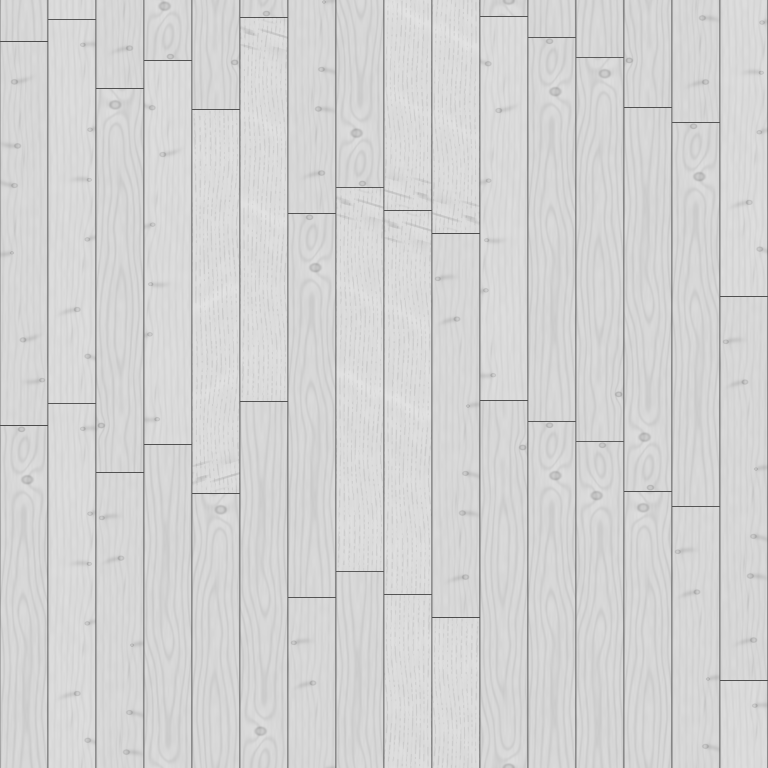
A Shadertoy shader for this texture:

```glsl
// Pale grey wooden floor: sixteen columns of staggered planks with grain and knots.

// Joint height of each column, and its two boards as digits: inner, outer.
// Digits 0-1 cathedral grain, 2 rippled, 3-4 knotty; adding 5 turns a board round.
const float jointHeight[16] = float[16](.446, .4745, .3847, .4213, .3575, .4773, .2221, .256,
                                        .226, .196, .4786, .4513, .4253, .3601, .3406, .114);
const int boardPair[16] = int[16](80, 44, 13, 95, 71, 25, 3, 25, 27, 37, 96, 0, 10, 51, 3, 34);

float hash(vec2 p) { return fract(sin(dot(p, vec2(12.99, 78.23))) * 4375.85); }

float noise(vec2 p) {
    vec2 i = floor(p), f = fract(p);
    f = f * f * (3. - 2. * f);
    return mix(mix(hash(i), hash(i + vec2(1, 0)), f.x),
               mix(hash(i + vec2(0, 1)), hash(i + vec2(1, 1)), f.x), f.y);
}

float bell(float x) { return exp(-x * x); }

// Latewood lines: dark crests of the growth field
float rings(float field) {
    float crest = .5 + .5 * sin(6.2832 * field);
    return crest * crest * crest;
}

// Darkness of a knot: a filled eye with a darker rim
float knot(vec2 p, float radius) {
    float d = length(p * vec2(1., 1.3)) / radius;
    return .06 * smoothstep(1.1, .5, d) + .12 * bell((d - 1.) * 3.);
}

// Long narrow nested loops around one large and one small knot
float cathedralBoard(vec2 p, int kind, vec2 seed) {
    vec2 big = p - (kind == 0 ? vec2(.07, 1.13) : vec2(-.1, .34));
    vec2 small = p - (kind == 0 ? vec2(-.05, .08) : vec2(-.39, 7.02));
    float sway = .22 * (noise(vec2(1., p.y * .7) + seed) - .5);
    float x = p.x - sway;
    float field = 8. * sqrt(x * x + .008) + 3.5 * noise(vec2(5., p.y * .55) + seed)
                + .7 * noise(p * vec2(4., 1.6) + seed)
                + 2.2 * bell(length(big * vec2(3.6, 2.6))) + bell(length(small * 5.));
    float shade = .846 - .046 * rings(field) + .02 * bell(length(big * vec2(4.5, 3.)));
    return shade - knot(big, .1) - knot(small, .06);
}

// Fine dotted pores crossed by faint ripples
float rippledBoard(vec2 p, vec2 seed) {
    float sway = noise(p * vec2(1.2, .7) + seed);
    float pores = rings(p.x * 11. + 1.8 * sway);
    float broken = .2 + .8 * smoothstep(.3, .75, noise(p * vec2(24., 20.) + seed));
    float ripple = noise(vec2(p.x * 1.3, p.y * 3. - p.x * 1.2) + seed) - .5;
    float tilt = p.y - .2 * sin(p.x * 4.);
    float shade = .866 - .065 * pores * broken + .014 * ripple;
    shade += .022 * bell((tilt - 4.1) * 7.) + .016 * bell((tilt - 2.2) * 7.);
    // Crumpled fibres near one end
    float crumple = noise(vec2(p.x * 3., p.y * 14. - p.x * 4.) + seed);
    return shade - .1 * bell((p.y - .4) * 3.5) * smoothstep(.5, .9, crumple);
}

// Straight faint grain with scattered small knots and slanted streaks
float knottyBoard(vec2 p, int kind, vec2 seed) {
    float field = p.x * 7. + 1.6 * noise(p * vec2(1.2, .45) + seed);
    float marks = 0.;
    for (int i = 0; i < 6; i++) {
        vec2 key = seed + float(i) * vec2(3.7, 5.3);
        vec2 q = p - vec2(.8 * (hash(key) - .5),
                          8. * (float(i) + .25 + .5 * hash(key + 9.)) / 6.);
        float slope = .7 * (hash(key + 4.) - .5);
        float side = q.x * (hash(key + 6.) < .5 ? -1. : 1.);
        float reach = smoothstep(-.02, .06, side) * smoothstep(.5, .15, side);
        float streak = bell((q.y - slope * q.x - .5 * q.x * q.x) * 18.);
        marks += .8 * knot(q, .03 + .03 * hash(key + 2.)) + .075 * streak * reach;
        // Thin resin line along the grain
        vec2 r = q - vec2(.5 * hash(key + 8.) - .25, .55);
        marks += .05 * bell((r.x + .08 * r.y) * 45.) * bell(r.y * 5.);
        field += .6 * bell(length(q * vec2(5., 3.)));
    }
    return (kind == 3 ? .847 : .86) - .026 * rings(field) - marks;
}

void mainImage(out vec4 fragColor, in vec2 fragCoord) {
    vec2 uv = fragCoord / iResolution.xy;
    float column = min(floor(uv.x * 16.), 15.);
    int c = int(column);

    // Board space: one unit is a plank width, y runs down from the top end
    float along = (uv.y - jointHeight[c]) * 2.;
    vec2 p = vec2(uv.x * 16. - column - .5, 8. * (1. - fract(along)));
    int code = floor(along) == 0. ? boardPair[c] / 10 : boardPair[c] % 10;
    int kind = code % 5;
    if (code >= 5) p = vec2(-p.x, 8. - p.y);
    if (c % 8 == 4) p.x = -p.x;
    vec2 seed = vec2(17.3, 41.7) * float(kind + 1);

    float shade;
    if (kind < 2) shade = cathedralBoard(p, kind, seed);
    else if (kind == 2) shade = rippledBoard(p, seed);
    else shade = knottyBoard(p, kind, seed);

    // Fine fibres and a slight tonal drift
    shade += .02 * (noise(p * vec2(28., 5.) + seed) - .5);
    shade += .006 * (noise(p * vec2(2., .9) + seed + 50.) - .5);

    // Thin dark gaps between planks
    vec2 gap = abs(fract(uv * vec2(16., 2.) + vec2(.502, .5 - 2. * jointHeight[c])) - .5)
             / vec2(16., 2.);
    vec2 cover = clamp(.5 + (.00048 - gap) * iResolution.xy, 0., 1.);
    shade = mix(shade, .2, max(cover.x, cover.y));

    fragColor = vec4(vec3(shade), 1.);
}
```
